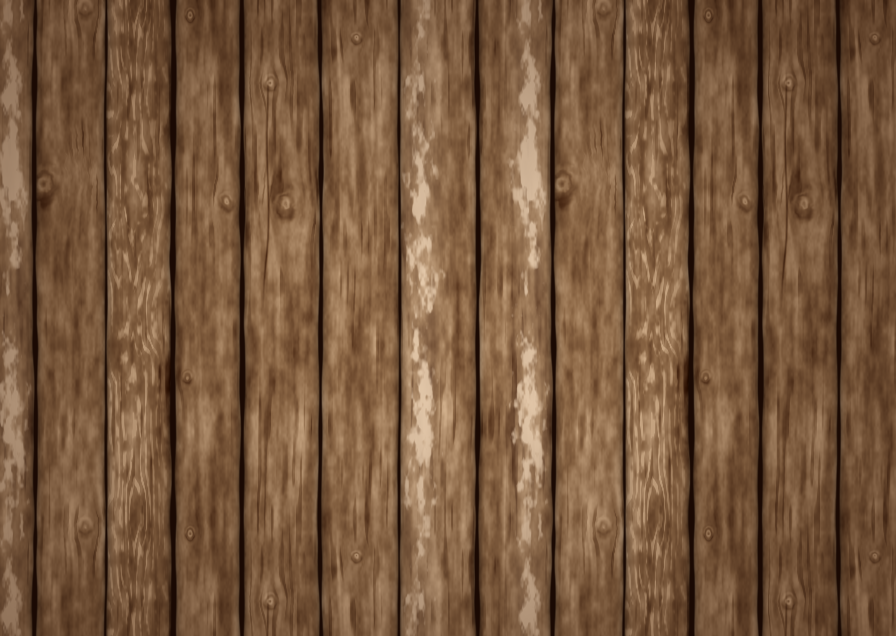
A Shadertoy shader for this texture:

```glsl
const float TILE = 0.815;  // repeat size, in canvas heights
const vec2 TILE_START = vec2(0.055, 0.0);
const vec3 GAP = vec3(0.10, 0.035, 0.01);
const vec3 DARK = vec3(0.27, 0.15, 0.075);
const vec3 BROWN = vec3(0.495, 0.365, 0.25);
const vec3 PALE = vec3(0.73, 0.61, 0.49);
const vec3 PAINT = vec3(0.80, 0.705, 0.61);

// Seam position and half width across one repeat
const vec2 SEAMS[8] = vec2[8](
    vec2(0.0, 0.0036), vec2(0.137, 0.0018), vec2(0.267, 0.0042), vec2(0.400, 0.0040),
    vec2(0.551, 0.0032), vec2(0.703, 0.0020), vec2(0.854, 0.0036), vec2(1.0, 0.0036));

// Knot centre and radius
const vec3 KNOTS[8] = vec3[8](
    vec3(0.018, 0.355, 0.026), vec3(0.371, 0.390, 0.013), vec3(0.485, 0.395, 0.018),
    vec3(0.622, 0.072, 0.009), vec3(0.455, 0.160, 0.012), vec3(0.295, 0.730, 0.009),
    vec3(0.300, 0.030, 0.009), vec3(0.097, 0.018, 0.013));

float hash(vec2 p) {
    vec3 v = fract(p.xyx * 0.1031);
    v += dot(v, v.yzx + 33.33);
    return fract((v.x + v.y) * v.z);
}

// Value noise that wraps after a whole number of cells
float noise(vec2 p, vec2 period, float seed) {
    vec2 f = fract(p);
    f = f * f * (3.0 - 2.0 * f);
    vec2 a = mod(floor(p), period) + seed;
    vec2 b = mod(floor(p) + 1.0, period) + seed;
    return mix(mix(hash(a), hash(vec2(b.x, a.y)), f.x),
               mix(hash(vec2(a.x, b.y)), hash(b), f.x), f.y);
}

float fbm(vec2 p, vec2 freq, float seed) {
    float sum = 0.0, amp = 0.54;
    for (int i = 0; i < 3; i++) {
        sum += amp * noise(p * freq, freq, seed + float(i) * 7.0);
        freq *= 2.0;
        amp *= 0.55;
    }
    return sum;
}

float bell(float x, float width) {
    return exp(-x * x / (width * width));
}

// Worn paint: a thin wash under small ragged flakes
float paintBand(vec2 q, float across, float center, float seed) {
    float flakes = fbm(q, vec2(75.0, 32.0), seed);
    float patches = fbm(q, vec2(12.0, 6.0), seed + 31.0);
    float cover = bell(across - center, 0.27) * (0.25 + 1.2 * patches);
    return 0.22 * cover + 0.68 * smoothstep(0.72, 0.96, flakes * 0.75 + cover * 0.52);
}

vec3 woodRamp(float tone) {
    vec3 low = mix(DARK, BROWN, clamp(tone * 2.0, -0.5, 1.0));
    return mix(low, PALE, clamp(tone * 2.0 - 1.0, 0.0, 1.0));
}

vec3 plankColor(vec2 q, int plank, float across) {
    float seed = float(plank) * 19.0 + 3.0;
    float knotShade = 0.0;
    vec2 g = q;
    // Knots bend the grain and add rings
    for (int i = 0; i < 8; i++) {
        vec3 knot = KNOTS[i];
        vec2 d = vec2(q.x - knot.x, fract(q.y - knot.y + 0.5) - 0.5);
        float r = length(d * vec2(1.0, 0.75)) / knot.z;
        r += 0.9 * (fbm(q, vec2(50.0), 5.0) - 0.5);
        g.x -= d.x * 0.75 * exp(-0.2 * r * r);
        knotShade += exp(-r * r) * (0.06 + 0.2 * sin(r * 8.0));
        knotShade -= 0.4 * bell(r - 0.95, 0.25) * smoothstep(-0.6, 0.8, d.y / knot.z);
    }
    g.x += 0.012 * (fbm(q, vec2(5.0, 3.0), seed) - 0.5);

    // Broad stains, fibres and fine cracks
    float stain = fbm(q, vec2(9.0, 6.0), seed + 5.0);
    float fibre = fbm(g, vec2(64.0, 6.0), seed + 11.0);
    float fleck = fbm(q, vec2(75.0, 36.0), seed + 17.0);
    float crack = smoothstep(0.66, 0.86, noise(g * vec2(150.0, 11.0), vec2(150.0, 11.0), seed));
    float tone = 0.54 + 0.42 * (stain - 0.5) + 0.68 * (fibre - 0.5) + 0.46 * (fleck - 0.5);
    tone += 0.10 * (hash(vec2(seed, 2.0)) - 0.5) + knotShade;
    tone -= 0.27 * crack * smoothstep(0.3, 0.6, stain);
    // Pale looping grain on the second plank
    if (plank == 1) {
        float bend = fbm(q, vec2(10.0, 5.0), 71.0);
        float loops = sin(48.0 * (abs(across - 0.42) + 0.8 * bend) + 9.0 * fibre);
        float broken = smoothstep(0.3, 0.65, fleck) * bell(across - 0.38, 0.5);
        tone += 0.38 * smoothstep(0.0, 0.9, loops) * broken + 0.04;
        tone -= 0.5 * bell(across - 0.95, 0.3) * smoothstep(0.45, 0.7, stain);
    }
    // Long split on the fourth plank
    if (plank == 3) {
        float split = q.x - 0.435 - 0.018 * noise(q * 7.0, vec2(7.0), 9.0);
        float extent = smoothstep(0.12, 0.2, q.y) * smoothstep(0.62, 0.5, q.y);
        tone -= 0.45 * bell(split, 0.0022) * extent;
    }
    float center = plank == 5 ? 0.27 : 0.70;
    float paint = plank >= 5 ? paintBand(g, across, center, seed) : 0.0;
    return mix(woodRamp(tone), PAINT, clamp(paint, 0.0, 0.9));
}

void mainImage(out vec4 fragColor, in vec2 fragCoord) {
    vec2 fromMiddle = fragCoord / iResolution.xy - vec2(0.5, 0.48);
    vec2 p = vec2(fragCoord.x, iResolution.y - fragCoord.y) / iResolution.y;
    vec2 q = (p - TILE_START) / TILE;
    float pixel = 1.0 / (TILE * iResolution.y);
    q.x += 0.006 * (fbm(q, vec2(7.0, 4.0), 41.0) - 0.5);
    q = fract(q);
    // Find the plank and the nearest seam
    int plank = 0;
    float gap = 1.0;
    for (int i = 0; i < 8; i++) {
        if (i < 7 && q.x >= SEAMS[i].x) plank = i;
        float width = SEAMS[i].y * (0.5 + noise(q.yy * 12.0, vec2(12.0), float(i % 7)));
        gap = min(gap, abs(q.x - SEAMS[i].x) - width);
    }
    float across = (q.x - SEAMS[plank].x) / (SEAMS[plank + 1].x - SEAMS[plank].x);
    vec3 color = plankColor(q, plank, across);
    // Warm light from the middle, then the shaded seams
    float glow = exp(-2.6 * dot(fromMiddle, fromMiddle));
    color *= mix(vec3(0.56, 0.46, 0.38), vec3(1.16, 1.17, 1.16), glow);
    color *= 1.0 - 0.35 * exp(-max(gap, 0.0) / 0.005);
    fragColor = vec4(mix(GAP, color, smoothstep(-pixel, pixel, gap)), 1.0);
}
```
